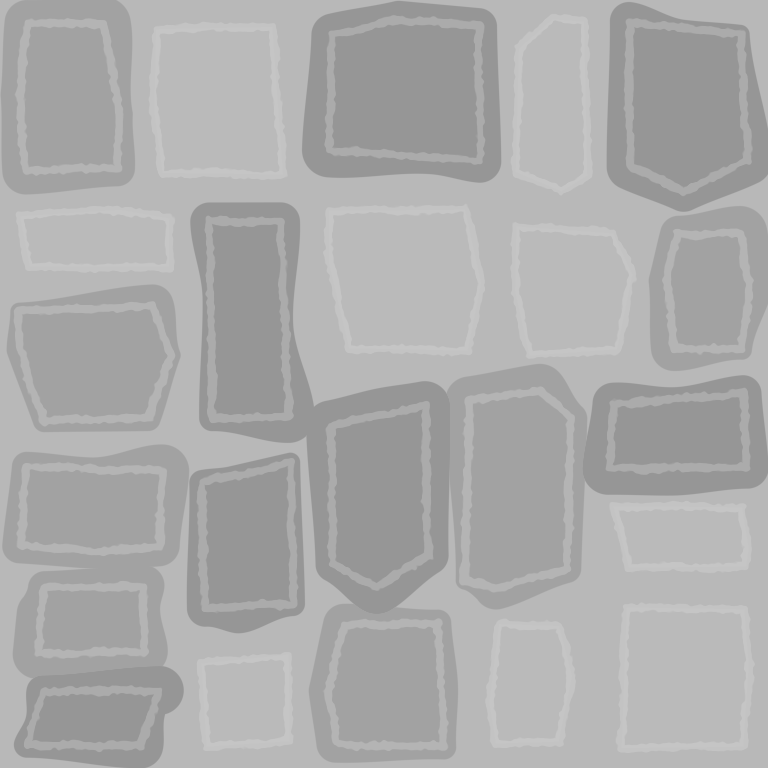
Write a WebGL 1 fragment shader that draws this texture map.

```glsl
precision highp float;
// Irregular grey paving stones with rough pale outlines and soft-cornered shaded halos.

uniform vec2 u_resolution;

const float GAP_TONE = 0.72;
const float PALE_TONE = 0.729;
const float MID_TONE = 0.637;
const float DARK_TONE = 0.588;
const float CHALK_TONE = 0.88;
const float CHALK_OPACITY = 0.28;

const float PALE_SHARE = 0.38;
const float DARK_SHARE = 0.26;

const float BORDER = 0.003;        // empty rim of the canvas
const float SPLIT_AREA = 0.06;     // cells smaller than this stay whole
const float INSET = 0.022;         // from cell edge to stone
const float LINE_HALF = 0.0052;    // half width of the outline
const float LINE_ROUGH = 0.0034;
const float LINE_WOBBLE = 0.004;
const vec2 HALO_RANGE = vec2(0.010, 0.036);
const vec2 CORNER_CUT = vec2(0.36, 0.14);
const float SEED = 7.0;

vec2 hash2(vec2 p) {
  vec3 q = fract(p.xyx * vec3(0.1031, 0.1030, 0.0973));
  q += dot(q, q.yzx + 33.33);
  return fract((q.xx + q.yz) * q.zy);
}

float noise(vec2 p) {
  vec2 i = floor(p), f = fract(p);
  f = f * f * (3.0 - 2.0 * f);
  float low = mix(hash2(i).x, hash2(i + vec2(1.0, 0.0)).x, f.x);
  float high = mix(hash2(i + vec2(0.0, 1.0)).x, hash2(i + 1.0).x, f.x);
  return mix(low, high, f.y);
}

// Walk a random binary subdivision of the canvas down to one leaf.
void findCell(float leaf, out vec2 corner, out vec2 size, out float id) {
  corner = vec2(BORDER);
  size = vec2(1.0 - 2.0 * BORDER);
  id = 1.0;
  for (int level = 0; level < 5; level++) {
    if (size.x * size.y < SPLIT_AREA) break;
    float side = mod(leaf, 2.0);
    leaf = floor(leaf * 0.5);
    vec2 r = hash2(vec2(id, SEED));
    vec2 axis = size.x * mix(0.7, 1.4, r.x) > size.y ? vec2(1.0, 0.0) : vec2(0.0, 1.0);
    float ratio = mix(0.38, 0.62, r.y);
    corner += side * axis * size * ratio;
    size *= mix(vec2(1.0), vec2(mix(ratio, 1.0 - ratio, side)), axis);
    id = id * 2.0 + side;
  }
}

// Corner of the unit stone, pulled inward at random.
vec2 stoneCorner(vec2 quadrant, float id) {
  return quadrant * (1.0 - CORNER_CUT * hash2(vec2(id, dot(quadrant, vec2(3.0, 5.0)) + 20.0)));
}

// Point on the side between two corners, sometimes bulging outward.
vec2 sidePoint(vec2 a, vec2 b, float outward, float id) {
  vec2 r = hash2(vec2(id, 40.0 + outward));
  vec2 m = mix(a, b, mix(0.3, 0.7, r.x));
  return vec2(mix(m.x, outward, step(0.5, r.y)), m.y);
}

// x: signed distance to the stone, y: signed distance to its halo.
vec2 stoneDistance(vec2 p, vec2 halfSize, float id) {
  vec2 v[6];
  v[0] = stoneCorner(vec2(-1.0, -1.0), id);
  v[1] = stoneCorner(vec2(1.0, -1.0), id);
  v[3] = stoneCorner(vec2(1.0, 1.0), id);
  v[4] = stoneCorner(vec2(-1.0, 1.0), id);
  v[2] = sidePoint(v[1], v[3], 1.0, id);
  v[5] = sidePoint(v[4], v[0], -1.0, id);
  bool turned = hash2(vec2(id, 60.0)).x > 0.65;

  vec2 a = (turned ? vec2(-v[5].y, v[5].x) : v[5]) * halfSize;
  float radiusA = mix(HALO_RANGE.x, HALO_RANGE.y, hash2(vec2(id, 75.0)).x);
  float edge = 1.0, halo = 1.0, inner = 1.0;
  for (int i = 0; i < 6; i++) {
    vec2 b = (turned ? vec2(-v[i].y, v[i].x) : v[i]) * halfSize;
    float radiusB = mix(HALO_RANGE.x, HALO_RANGE.y, hash2(vec2(id, 70.0 + float(i))).x);
    vec2 ab = b - a, ap = p - a;
    float t = clamp(dot(ap, ab) / dot(ab, ab), 0.0, 1.0);
    float d = length(ap - ab * t);
    edge = min(edge, d);
    halo = min(halo, d - mix(radiusA, radiusB, smoothstep(0.0, 1.0, t)));
    inner = min(inner, ab.x * ap.y - ab.y * ap.x);
    a = b;
    radiusA = radiusB;
  }
  float signedEdge = inner > 0.0 ? -edge : edge;
  return vec2(signedEdge, min(halo, signedEdge));
}

void main() {
  float scale = min(u_resolution.x, u_resolution.y);
  vec2 p = gl_FragCoord.xy / scale;
  float pixel = 0.75 / scale;
  float wobble = LINE_WOBBLE * (noise(p * 32.0) - 0.5) + LINE_ROUGH * (noise(p * 170.0) - 0.5);
  float width = LINE_HALF + 0.5 * LINE_ROUGH * (noise(p * 140.0 + 31.0) - 0.5);

  float tone = GAP_TONE, pale = 0.0, chalk = 0.0;
  for (int leaf = 0; leaf < 32; leaf++) {
    vec2 corner, size;
    float id;
    findCell(float(leaf), corner, size, id);
    vec2 d = stoneDistance(p - corner - 0.5 * size, 0.5 * size - INSET, id);

    float pick = fract(id * 0.618034);
    float shade = pick > 1.0 - DARK_SHARE ? DARK_TONE : MID_TONE;
    if (pick < PALE_SHARE) pale = max(pale, 1.0 - smoothstep(-pixel, pixel, d.x));
    else tone = min(tone, mix(shade, GAP_TONE, smoothstep(-pixel, pixel, d.y)));
    chalk = max(chalk, 1.0 - smoothstep(-pixel, pixel, abs(d.x + wobble) - width));
  }

  tone = mix(tone, PALE_TONE, pale);
  tone = mix(tone, CHALK_TONE, CHALK_OPACITY * chalk);
  gl_FragColor = vec4(vec3(tone), 1.0);
}
```
